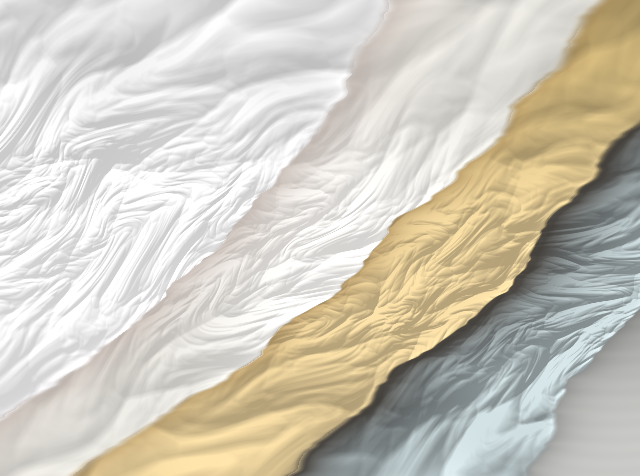
Give the GLSL for this texture, as a WebGL 1 fragment shader.

```glsl
precision highp float;
uniform vec2 u_resolution;

vec2 hash2(vec2 c) {
  return fract(sin(vec2(dot(c, vec2(127.1, 311.7)), dot(c, vec2(269.5, 183.3)))) * 4375.85);
}

// Squared distance to the nearest cell point: bowls meeting in sharp ridges
float cellBowl(vec2 p) {
  vec2 cell = floor(p), f = fract(p);
  float nearest = 4.0;
  for (int j = -1; j <= 1; j++) {
    for (int i = -1; i <= 1; i++) {
      vec2 o = vec2(float(i), float(j));
      vec2 r = o + hash2(cell + o) - f;
      nearest = min(nearest, dot(r, r));
    }
  }
  return nearest;
}

// Crumpled height, stretched along the diagonal folds
float crumple(vec2 p, float layer, float blur) {
  vec2 q = vec2(dot(p, vec2(0.84, 0.54)), dot(p, vec2(-0.54, 0.84)));
  q = q * vec2(3.6, 7.5) + layer * vec2(7.3, 3.9);
  float height = 0.0, amp = 0.5;
  for (int i = 0; i < 4; i++) {
    q += 0.28 * sin(q.yx * 1.9 + float(i) * 2.1) + 0.1 * sin(q.yx * 4.7 + 1.3);
    height += amp * cellBowl(q);
    q = mat2(0.92, 0.38, -0.38, 0.92) * q * 2.05 + 3.7;
    amp *= mix(0.46, 0.2, blur);
  }
  return height;
}

// Signed distance to a torn edge given by six evenly spaced heights
float tornEdge(vec2 p, vec3 low, vec3 high, float seed) {
  float t = p.y * 5.0;
  float x = dot(low, max(1.0 - abs(t - vec3(0.0, 1.0, 2.0)), 0.0))
          + dot(high, max(1.0 - abs(t - vec3(3.0, 4.0, 5.0)), 0.0));
  x += 0.011 * sin(p.y * 27.0 + seed + 1.5 * sin(p.y * 13.0 + seed));
  x += 0.005 * sin(p.y * 71.0 + seed * 3.0 + 2.0 * sin(p.y * 31.0));
  x += 0.002 * sin(p.y * 173.0 + seed + 2.0 * sin(p.y * 97.0));
  return (p.x - x) * 0.74;
}

float rim(float d, float width) {
  return exp(-abs(d + width) / width);
}

float shade(float d, float width) {
  return exp(-max(d, 0.0) / width);
}

void main() {
  vec2 p = gl_FragCoord.xy / u_resolution.y;

  // Depth of field: a tilted band in focus
  float blur = smoothstep(0.08, 0.6, abs(p.y - 0.56 + 0.17 * p.x));
  float soft = max(mix(0.0025, 0.017, blur), 0.8 / u_resolution.y);

  // Torn edges from the top sheet down
  float dWhite = tornEdge(p, vec3(-0.17, 0.131, 0.372), vec3(0.568, 0.712, 0.822), 0.6);
  float dCream = tornEdge(p, vec3(0.149, 0.467, 0.712), vec3(0.94, 1.112, 1.271), 2.4);
  dCream += 0.022 * exp(-pow((p.y - 0.54) / 0.03, 2.0));
  float dYellow = tornEdge(p, vec3(0.603, 0.811, 1.068), vec3(1.213, 1.386, 1.573), 4.1);
  float dBlue = tornEdge(p, vec3(1.119, 1.201, 1.372), vec3(1.54, 1.7, 1.85), 5.2);

  // Slope of the folds towards the light
  float layer = step(0.0, dWhite) + step(0.0, dCream) + step(0.0, dYellow);
  float reach = mix(0.003, 0.025, blur);
  vec2 toLight = vec2(-0.45, 0.89) * reach;
  float slope = (crumple(p + toLight, layer, blur) - crumple(p, layer, blur)) / reach;
  slope = clamp(slope, -5.0, 5.0);
  float mottle = sin(p.x * 9.0 + 2.0 * sin(p.y * 7.0)) * sin(p.y * 13.0 - p.x * 6.0 + 1.0);

  // Table beneath
  vec3 col = mix(vec3(0.79, 0.79, 0.78), vec3(0.66, 0.66, 0.65), smoothstep(0.05, 0.4, p.y));
  col += 0.006 * sin(p.y * 190.0 + 3.0 * sin(p.x * 11.0));
  col *= 1.0 - 0.22 * shade(dBlue, 0.035);

  // Blue sheet, deep in shadow beside the yellow one
  vec3 blue = mix(vec3(0.53, 0.57, 0.58), vec3(0.69, 0.74, 0.75), smoothstep(0.02, 0.22, dYellow));
  blue *= 1.0 + 0.045 * slope + 0.05 * mottle;
  blue = mix(blue, vec3(0.25, 0.23, 0.21), 0.88 * shade(dYellow - 0.012, 0.04));
  blue += 0.07 * rim(dBlue, 0.005);
  col = mix(blue, col, smoothstep(-soft, soft, dBlue));

  // Yellow sheet
  vec3 yellow = mix(vec3(0.85, 0.76, 0.57), vec3(0.74, 0.65, 0.44), smoothstep(0.4, 0.95, p.y));
  yellow *= 1.0 + 0.032 * slope + 0.025 * mottle;
  yellow = mix(yellow, vec3(0.60, 0.48, 0.29), 0.6 * shade(dCream, 0.03));
  yellow += vec3(0.06, 0.06, 0.05) * rim(dYellow, 0.006);
  col = mix(yellow, col, smoothstep(-soft, soft, dYellow));

  // Cream sheet, with a warm wide shadow under the white one
  float centre = exp(-dot(p - vec2(0.66, 0.47), p - vec2(0.66, 0.47)) * 9.0);
  vec3 cream = mix(vec3(0.86, 0.855, 0.83), vec3(0.94, 0.935, 0.925), centre);
  cream *= 1.0 + 0.021 * slope + 0.02 * mottle;
  cream = mix(cream, vec3(0.73, 0.675, 0.645), 0.75 * shade(dWhite, 0.055));
  cream += 0.05 * rim(dCream, 0.008);
  col = mix(cream, col, smoothstep(-soft, soft, dCream));

  // White sheet, brightest towards the lower left
  vec3 white = mix(vec3(0.95, 0.945, 0.95), vec3(0.87, 0.87, 0.87), smoothstep(0.3, 0.95, p.y));
  white *= 1.0 + 0.024 * slope + 0.03 * mottle * smoothstep(0.3, 0.8, p.y);
  white += 0.05 * rim(dWhite, 0.009);
  col = mix(white, col, smoothstep(-soft, soft, dWhite));

  gl_FragColor = vec4(clamp(col, 0.0, 1.0), 1.0);
}
```
